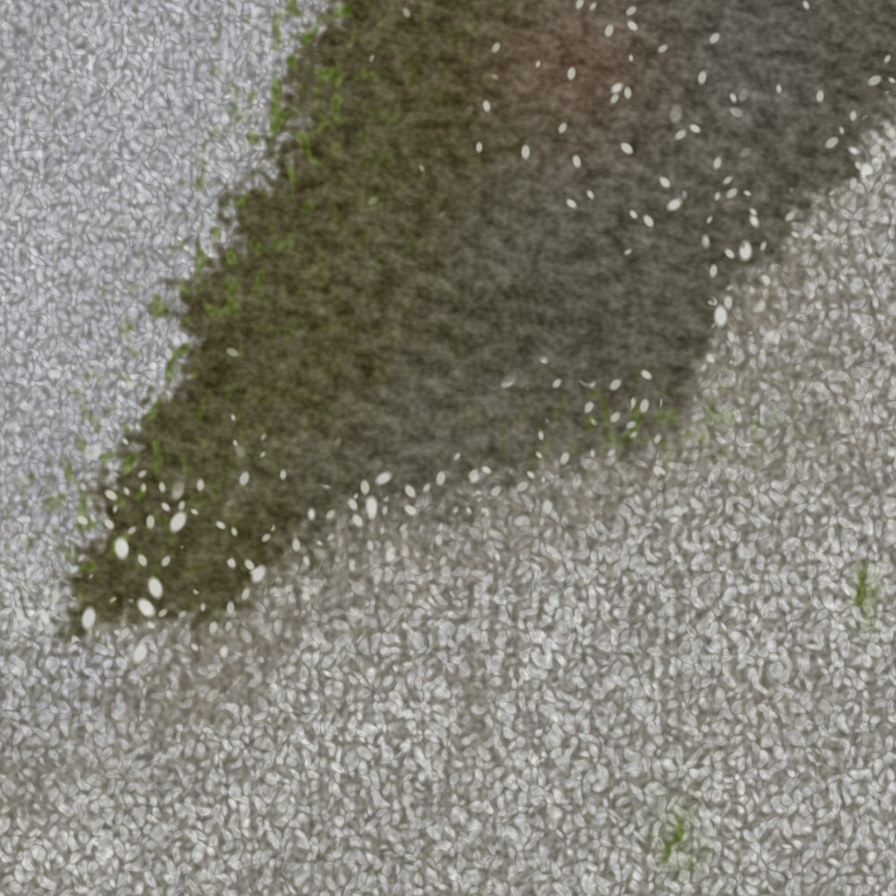
A WebGL 2 fragment shader for this texture:

```glsl
#version 300 es
precision highp float;

uniform vec2 u_resolution;
out vec4 outColor;

#define COARSE_GRAINS 78.0
#define FINE_GRAINS 118.0
#define EDGE_ROUGHNESS 0.055
#define SOIL_CONTRAST 0.17
#define ICE_CONTRAST 0.22
#define ICE_COLOR vec3(0.735, 0.735, 0.73)
#define COLD_ICE_COLOR vec3(0.705, 0.71, 0.73)
#define GAP_COLOR vec3(0.41, 0.39, 0.34)
#define MUD_COLOR vec3(0.50, 0.475, 0.42)
#define SOIL_COLOR vec3(0.35, 0.335, 0.285)
#define MOSS_COLOR vec3(0.31, 0.29, 0.19)
#define GRASS_COLOR vec3(0.37, 0.43, 0.20)

vec2 hash2(vec2 p) {
    vec3 q = fract(p.xyx * vec3(0.1031, 0.1030, 0.0973));
    q += dot(q, q.yzx + 33.33);
    return fract((q.xx + q.yz) * q.zy);
}

float gradientNoise(vec2 p) {
    vec2 cell = floor(p), f = fract(p);
    vec2 w = f * f * f * (f * (f * 6.0 - 15.0) + 10.0);
    vec4 corner;
    for (int i = 0; i < 4; i++) {
        vec2 o = vec2(i & 1, i >> 1);
        float angle = 6.2832 * hash2(cell + o + 57.0).x;
        corner[i] = dot(vec2(cos(angle), sin(angle)), f - o);
    }
    return 1.4 * mix(mix(corner.x, corner.y, w.x), mix(corner.z, corner.w, w.x), w.y);
}

float fbm(vec2 p) {
    float sum = 0.0, amplitude = 0.55;
    for (int i = 0; i < 4; i++) {
        sum += amplitude * gradientNoise(p);
        p = mat2(1.6, 1.2, -1.2, 1.6) * p + 7.3;
        amplitude *= 0.55;
    }
    return sum;
}

// Scattered tilted pebbles: x is coverage, y is a random shade
vec2 pebbles(vec2 p, float density, float size, float pixel) {
    vec2 cell = floor(p), result = vec2(0.0);
    for (int j = -1; j <= 1; j++)
    for (int i = -1; i <= 1; i++) {
        vec2 id = cell + vec2(i, j);
        vec2 place = hash2(id), look = hash2(id + 91.7);
        vec2 v = p - id - 0.15 - 0.7 * place;
        float angle = 1.57 + 2.2 * (look.x - 0.5);
        v = mat2(cos(angle), -sin(angle), sin(angle), cos(angle)) * v;
        float radius = size * (0.55 + 0.75 * look.y);
        float edge = length(v * vec2(0.78, 1.25)) - radius;
        float present = smoothstep(0.0, 0.06, density - fract(place.x * 7.0 + look.y * 5.0));
        float cover = present * (1.0 - smoothstep(-pixel - 0.07, pixel + 0.05, edge));
        if (cover > result.x) result = vec2(cover, look.x);
    }
    return result;
}

float segmentDistance(vec2 p, vec2 a, vec2 b) {
    vec2 d = b - a;
    return length(p - a - d * clamp(dot(p - a, d) / dot(d, d), 0.0, 1.0));
}

float spot(vec2 p, vec2 center, vec2 radii) {
    vec2 q = (p - center) / radii;
    return exp(-dot(q, q));
}

void main() {
    vec2 p = gl_FragCoord.xy / u_resolution;
    float pixel = 1.0 / min(u_resolution.x, u_resolution.y);

    // Outline of the bare ground
    float rough = EDGE_ROUGHNESS * (fbm(p * 13.0) + 0.5 * gradientNoise(p * 75.0));
    float leftLine = 0.085 + 0.46 * (p.y - 0.375) + 0.012 * sin(p.y * 24.0);
    float lowerLine = 0.31 + 0.07 * smoothstep(0.24, 0.32, p.x) + 0.33 * max(p.x - 0.3, 0.0)
        + 0.08 * smoothstep(0.74, 0.82, p.x) + 0.8 * max(p.x - 0.76, 0.0);
    float fromLeft = p.x - leftLine + rough;
    float fromBelow = p.y - lowerLine + rough;
    float bare = smoothstep(-0.025, 0.025, fromLeft) * smoothstep(-0.045, 0.03, fromBelow);

    // Thin ice where mud shows through
    float band = exp(-pow((fromBelow + 0.045) / 0.06, 2.0))
        * smoothstep(0.08, 0.25, p.x) * (1.0 - 0.5 * smoothstep(0.85, 1.0, p.x));
    float trail = exp(-pow(segmentDistance(p, vec2(0.28, 0.26), vec2(0.02, 0.12)) / 0.045, 2.0));
    float mud = band * 0.8 + trail * 0.5 + 0.6 * spot(p, vec2(0.88, 0.54), vec2(0.12, 0.13));
    mud += 0.5 * spot(p, vec2(0.53, 0.19), vec2(0.04, 0.08))
        + 0.4 * spot(p, vec2(0.82, 0.2), vec2(0.07, 0.04));
    mud = clamp(mud * (1.0 + 0.9 * fbm(p * 22.0)), 0.0, 1.0);

    // Packed grains, finer toward the upper left
    float fine = smoothstep(0.12, -0.08, p.x - leftLine) * smoothstep(0.2, 0.5, p.y);
    vec2 bend = 0.005 * vec2(gradientNoise(p * 45.0), gradientNoise(p * 45.0 + 31.0));
    vec2 coarseGrain = pebbles((p + bend) * COARSE_GRAINS, 1.1 - 0.45 * mud, 0.43, pixel * COARSE_GRAINS);
    vec2 fineGrain = pebbles((p + bend) * FINE_GRAINS, 1.1 - 0.3 * mud, 0.46, pixel * FINE_GRAINS);
    vec2 grain = mix(coarseGrain, fineGrain, 0.3 + 0.6 * fine);
    float speckle = gradientNoise(p * 125.0 + 4.0) + 0.5 * gradientNoise(p * 62.0);
    float cold = max(fine, spot(p, vec2(0.08, 0.23), vec2(0.11, 0.09)));
    vec3 ice = mix(ICE_COLOR, COLD_ICE_COLOR, cold);
    ice += ICE_CONTRAST * (0.55 * speckle + 0.5 * (grain.y - 0.5)) + 0.09 * fbm(p * 8.0);
    vec3 gap = mix(GAP_COLOR, vec3(0.55, 0.55, 0.55), 0.8 * fine) + 0.10 * speckle;
    vec3 color = mix(gap, ice, mix(0.25, 1.0, grain.x));

    // Streaked mud
    float streak = gradientNoise(vec2(p.x * 95.0 + 9.0 * p.y, p.y * 24.0));
    vec3 mudTone = MUD_COLOR + 0.13 * streak + 0.08 * speckle;
    color = mix(color, mudTone, mud * mix(0.72, 0.38, coarseGrain.x));

    // Soil, moss and worn patches
    float blotch = fbm(p * 7.0 + 3.0);
    float tangle = fbm(mat2(0.9, 0.4, -0.5, 1.1) * p * vec2(34.0, 48.0));
    float moss = smoothstep(0.38, 0.12, p.x - leftLine + 0.12 * blotch);
    vec3 soil = mix(SOIL_COLOR, MOSS_COLOR, 0.8 * moss);
    soil = mix(soil, vec3(0.40, 0.32, 0.265), 0.75 * spot(p, vec2(0.63, 0.93), vec2(0.11, 0.08)));
    soil = mix(soil, vec3(0.37, 0.355, 0.33), 0.7 * spot(p, vec2(0.85, 0.94), vec2(0.11, 0.12)));
    soil += SOIL_CONTRAST * (tangle + 0.35 * speckle) + 0.06 * blotch;
    color = mix(color, soil, bare);

    // Grass along the margins
    float margin = exp(-pow(fromLeft / 0.07, 2.0)) * smoothstep(0.3, 0.4, p.y)
        + 0.8 * spot(p, vec2(0.72, 0.53), vec2(0.16, 0.05)) + 0.35 * bare * moss;
    float tuft = spot(p, vec2(0.966, 0.335), vec2(0.014, 0.028))
        + 0.8 * spot(p, vec2(0.755, 0.065), vec2(0.025, 0.05));
    float blade = smoothstep(0.05, 0.5, gradientNoise(p * vec2(60.0, 42.0) + 17.0) + 0.4 * blotch);
    color = mix(color, GRASS_COLOR + 0.12 * speckle, clamp(0.7 * margin * blade + tuft * (0.35 + blade), 0.0, 0.85));

    // Loose hailstones on the open ground and over the ice
    float shower = 0.04 + 0.22 * spot(p, vec2(0.72, 0.85), vec2(0.15, 0.16))
        + 0.35 * exp(-pow(fromBelow / 0.06, 2.0)) + 0.3 * spot(p, vec2(0.2, 0.42), vec2(0.1, 0.1));
    vec2 large = pebbles(p * 27.0 + 5.0, shower * 0.6, 0.20, pixel * 27.0);
    vec2 small = pebbles(p * 52.0 + 13.0, shower, 0.25, pixel * 52.0);
    color = mix(color, vec3(0.72, 0.72, 0.68) + 0.12 * small.y, 0.85 * small.x);
    color = mix(color, vec3(0.80, 0.80, 0.78) + 0.08 * large.y, 0.92 * large.x);

    outColor = vec4(clamp(color, 0.0, 1.0), 1.0);
}
```
